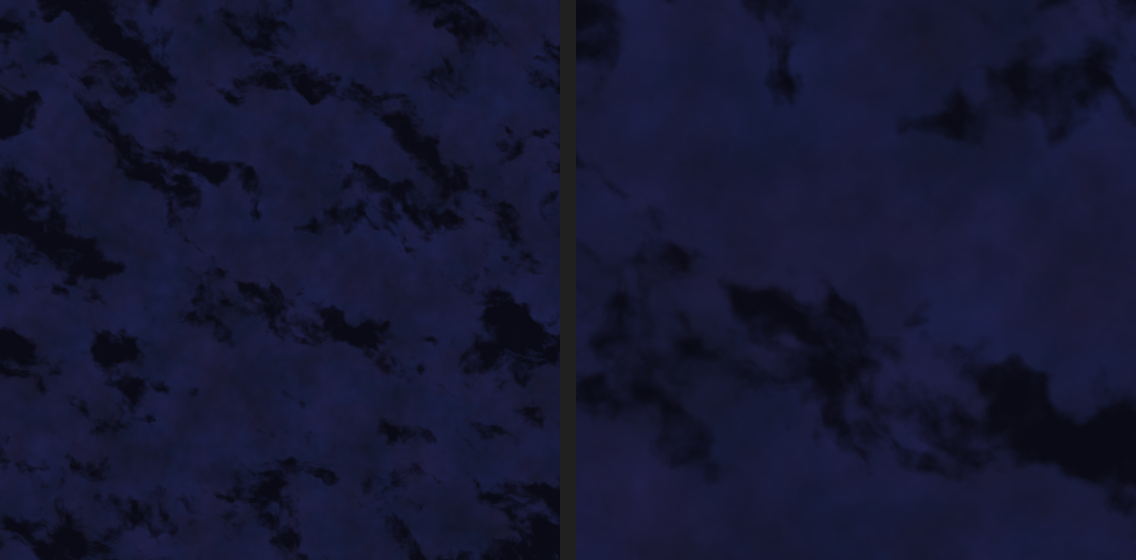
Left, the full canvas; right, a detail of the centre.
A WebGL 1 fragment shader for this texture:

```glsl
precision highp float;

uniform vec2 u_resolution;

#define STAIN_SCALE vec2(4.4, 8.4)
#define STAIN_START 0.05
#define STAIN_FULL 0.45
#define WARP 0.05
#define SIDE_GATHER 0.45
#define MOTTLE_SCALE 8.0
#define MOTTLE_CONTRAST 0.62
#define GRAIN 0.24
#define DEEP_BLUE vec3(0.078, 0.086, 0.172)
#define PALE_BLUE vec3(0.112, 0.122, 0.280)
#define STAIN_COLOR vec3(0.040, 0.041, 0.085)
#define PURPLE_SHIFT vec3(0.020, -0.004, -0.010)

// Random unit gradient for a lattice corner
vec2 gradientAt(vec2 cell) {
    vec3 p = fract(cell.xyx * vec3(0.1031, 0.1030, 0.0973));
    p += dot(p, p.yzx + 33.33);
    float angle = 6.28318 * fract((p.x + p.y) * p.z);
    return vec2(cos(angle), sin(angle));
}

float gradientNoise(vec2 p) {
    vec2 cell = floor(p);
    vec2 f = p - cell;
    vec2 w = f * f * f * (f * (f * 6.0 - 15.0) + 10.0);
    vec2 e = vec2(1.0, 0.0);
    float a = dot(gradientAt(cell), f);
    float b = dot(gradientAt(cell + e.xy), f - e.xy);
    float c = dot(gradientAt(cell + e.yx), f - e.yx);
    float d = dot(gradientAt(cell + e.xx), f - e.xx);
    return mix(mix(a, b, w.x), mix(c, d, w.x), w.y);
}

// Layered noise, each octave turned and shifted
float fbm(vec2 p) {
    float sum = 0.0;
    float amplitude = 1.0;
    for (int i = 0; i < 5; i++) {
        sum += amplitude * gradientNoise(p);
        p = mat2(1.6, 1.2, -1.2, 1.6) * p + 17.3;
        amplitude *= 0.58;
    }
    return sum;
}

// Ragged dark patches drawn out along a falling diagonal
float stainMask(vec2 uv) {
    vec2 warp = vec2(fbm(uv * 5.0 + 31.0), fbm(uv * 5.0 + 57.0));
    vec2 p = uv + WARP * warp;
    vec2 slanted = vec2(dot(p, vec2(0.85, -0.53)), dot(p, vec2(0.53, 0.85)));
    float field = fbm(slanted * STAIN_SCALE + 8.0);
    field += SIDE_GATHER * (abs(uv.x - 0.5) - 0.25);
    field += 0.26 * fbm(uv * 28.0 + 71.0);
    return smoothstep(STAIN_START, STAIN_FULL, field);
}

void main() {
    vec2 uv = gl_FragCoord.xy / u_resolution;

    // Mottled blue ground with a fine grain
    float mottle = fbm(uv * MOTTLE_SCALE + 103.0);
    float grain = fbm(uv * 36.0 + 141.0);
    float lightness = 0.5 + MOTTLE_CONTRAST * mottle + GRAIN * grain;
    vec3 color = mix(DEEP_BLUE, PALE_BLUE, clamp(lightness, -0.1, 1.3));

    // Drifts of purple
    float tint = fbm(uv * 9.0 + 211.0) + 0.5 * gradientNoise(uv * 45.0);
    color += PURPLE_SHIFT * clamp(tint, -0.5, 0.6);

    color = mix(color, STAIN_COLOR, stainMask(uv));
    gl_FragColor = vec4(color, 1.0);
}
```
